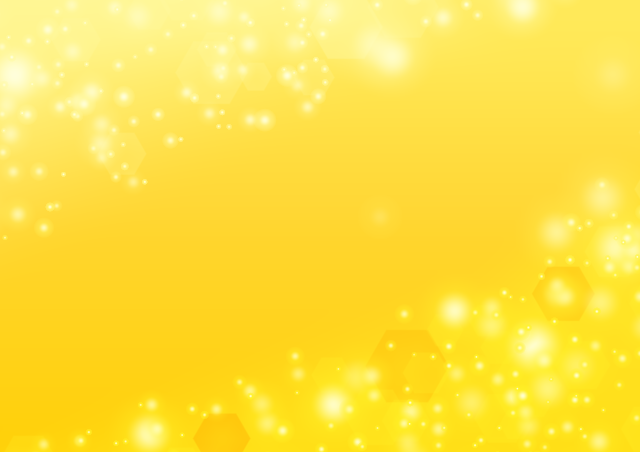
Reproduce this background procedurally as a Shadertoy shader.

```glsl
const vec3 AMBER = vec3(1.0, 0.815, 0.03);
const vec3 GOLD = vec3(1.0, 0.84, 0.20);
const vec3 LEMON = vec3(1.0, 0.915, 0.35);
const vec3 CREAM = vec3(1.0, 0.98, 0.65);
const vec3 VIVID = vec3(1.0, 0.95, 0.16);
const vec3 ORANGE = vec3(1.0, 0.72, 0.02);
const vec3 WHITE = vec3(1.0, 1.0, 0.88);

vec4 hash4(vec2 id) {
    vec4 h = fract(id.xyxy * vec4(0.1031, 0.1030, 0.0973, 0.1099));
    h += dot(h, h.wzxy + 33.33);
    return fract((h.xxyz + h.yzzw) * h.zywx);
}

// Signed depth inside the two lit corners
float upperDepth(vec2 p) {
    return p.y - 0.40 - 0.5 * p.x;
}

float lowerDepth(vec2 p) {
    return 0.36 * p.x + 0.14 * smoothstep(1.0, 1.415, p.x) - p.y;
}

float coverage(vec2 p) {
    return smoothstep(-0.05, 0.15, max(upperDepth(p), lowerDepth(p)));
}

vec3 lightTint(vec2 p) {
    return mix(VIVID, CREAM, smoothstep(0.25, 0.75, p.y));
}

// Soft halo with a pale core; falloff sets how tight the halo is
vec3 glow(vec3 col, vec2 p, vec2 center, float radius, float strength, float falloff) {
    float f = max(0.0, 1.0 - length(p - center) / radius);
    col = mix(col, lightTint(center), strength * pow(f, falloff));
    return mix(col, WHITE, strength * smoothstep(0.45, 1.0, f));
}

vec3 hexagon(vec3 col, vec2 p, vec2 center, float radius, vec3 tint, float alpha, float px) {
    vec2 q = abs(p - center);
    float d = max(q.x * 0.866 + q.y * 0.5, q.y) - radius;
    float fill = 1.0 - smoothstep(-px, px, d);
    return mix(col, tint, alpha * fill * (0.7 + 0.3 * smoothstep(-radius, 0.0, d)));
}

// Cellular scatter of glows, limited to the lit corners
vec3 scatterGlows(vec3 col, vec2 p, float cells, vec2 sizes, float presence, float strength, float falloff, float seed) {
    vec2 base = floor(p * cells);
    for (int j = -1; j <= 1; j++) {
        for (int i = -1; i <= 1; i++) {
            vec2 id = base + vec2(i, j);
            vec4 rnd = hash4(id + seed);
            vec2 center = (id + 0.1 + 0.8 * rnd.xy) / cells;
            if (rnd.z < presence * coverage(center)) {
                float radius = mix(sizes.x, sizes.y, rnd.w * rnd.w);
                col = glow(col, p, center, radius, strength * (0.6 + 0.4 * rnd.x), falloff);
            }
        }
    }
    return col;
}

vec3 scatterHexagons(vec3 col, vec2 p, float cells, float presence, float seed, float px) {
    vec2 base = floor(p * cells);
    for (int j = -1; j <= 1; j++) {
        for (int i = -1; i <= 1; i++) {
            vec2 id = base + vec2(i, j);
            vec4 rnd = hash4(id + seed);
            vec2 center = (id + 0.1 + 0.8 * rnd.xy) / cells;
            float alpha = 0.22 * step(rnd.z, presence * coverage(center));
            col = hexagon(col, p, center, mix(0.03, 0.07, rnd.w), lightTint(center), alpha, px);
        }
    }
    return col;
}

void mainImage(out vec4 fragColor, in vec2 fragCoord) {
    vec2 p = fragCoord / iResolution.y;
    p.x *= 1.4144 * iResolution.y / iResolution.x;
    float px = 1.0 / iResolution.y;

    // Vertical gradient and corner washes
    vec3 col = mix(AMBER, GOLD, clamp(p.y / 0.55, 0.0, 1.0));
    col = mix(col, LEMON, smoothstep(0.45, 1.0, p.y));
    col = mix(col, CREAM, 0.55 * smoothstep(-0.06, 0.5, upperDepth(p)));
    col = mix(col, CREAM, 0.45 * smoothstep(0.8, 1.0, p.y) * (1.0 - smoothstep(0.7, 1.2, p.x)));
    col = mix(col, VIVID, 0.45 * smoothstep(-0.06, 0.2, lowerDepth(p)));

    // Translucent hexagons
    col = hexagon(col, p, vec2(0.49, 0.03), 0.055, ORANGE, 0.55, px);
    col = hexagon(col, p, vec2(0.90, 0.19), 0.08, ORANGE, 0.35, px);
    col = hexagon(col, p, vec2(1.245, 0.35), 0.06, ORANGE, 0.40, px);
    col = hexagon(col, p, vec2(0.765, 0.94), 0.07, CREAM, 0.35, px);
    col = scatterHexagons(col, p, 8.0, 0.45, 17.0, px);

    // Key lights
    col = glow(col, p, vec2(0.033, 0.834), 0.13, 0.90, 2.0);
    col = glow(col, p, vec2(0.867, 0.875), 0.10, 0.75, 1.5);
    col = glow(col, p, vec2(1.155, 0.985), 0.08, 0.85, 1.5);
    col = glow(col, p, vec2(1.180, 0.234), 0.13, 0.90, 1.5);
    col = glow(col, p, vec2(1.365, 0.452), 0.12, 0.70, 1.5);
    col = glow(col, p, vec2(1.005, 0.312), 0.09, 0.80, 1.5);
    col = glow(col, p, vec2(0.738, 0.105), 0.10, 0.85, 1.5);
    col = glow(col, p, vec2(0.330, 0.040), 0.10, 0.80, 1.5);
    col = glow(col, p, vec2(0.840, 0.520), 0.05, 0.16, 0.6);
    col = glow(col, p, vec2(1.355, 0.834), 0.09, 0.18, 0.8);

    // Scattered lights from broad halos to fine sparks
    col = scatterGlows(col, p, 8.0, vec2(0.06, 0.12), 0.65, 0.50, 1.3, 41.0);
    col = scatterGlows(col, p, 14.0, vec2(0.03, 0.06), 0.42, 0.65, 1.2, 73.0);
    col = scatterGlows(col, p, 25.0, vec2(0.013, 0.028), 0.22, 0.90, 0.7, 109.0);
    col = scatterGlows(col, p, 34.0, vec2(0.006, 0.011), 0.15, 1.00, 0.4, 157.0);

    fragColor = vec4(col, 1.0);
}
```
